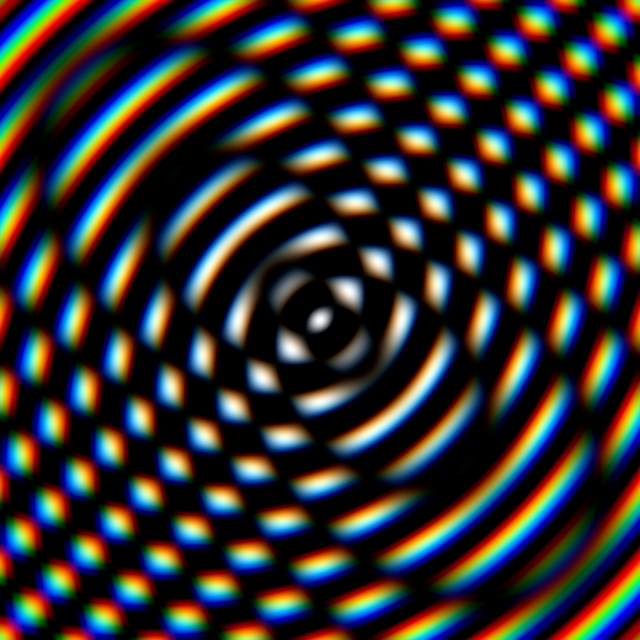
Give the GLSL for this background, as a WebGL 1 fragment shader.

```glsl
precision highp float;
// Interference of circular rings with diagonal stripes, giving a checkered
// field of soft cells. Each colour channel has its own wavelength, so the
// white centre spreads into rainbow fringes towards the corners.

uniform vec2 u_resolution;

const float TAU = 6.2831853;

// Brightness where the ring and stripe waves reinforce; black where they cancel.
float interference(vec2 p) {
    float across = dot(p, vec2(-1.0, 1.0)) * 0.70711;
    float rings = cos(TAU * 15.57 * length(p));
    float stripes = cos(TAU * 11.0 * across);
    return max(0.0, 0.5 * (rings + stripes));
}

void main() {
    vec2 p = (gl_FragCoord.xy - 0.5 * u_resolution) / min(u_resolution.x, u_resolution.y);

    // Longer waves for blue push its fringes outwards, shorter ones pull red in.
    float dispersion = 0.025;
    vec3 color = vec3(
        interference(p * (1.0 + dispersion)),
        interference(p),
        interference(p * (1.0 - dispersion))
    );

    gl_FragColor = vec4(color, 1.0);
}
```
